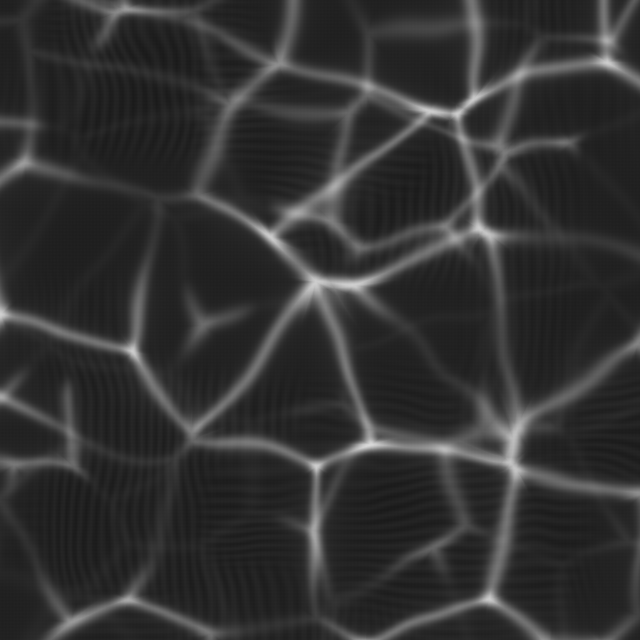
Reproduce this texture procedurally as a Shadertoy shader.

```glsl
// Soft grey web of light, like caustics on a dark pool floor.
// Two warped Voronoi networks give fading filaments and bright knots;
// wavy interference ripples and a fine weave texture the dark cells.
#define MAIN_CELLS 4.3
#define FAINT_CELLS 5.6
#define LINE_WIDTH 0.0115
#define KNOT_SIZE 0.022
#define HALO_WIDTH 0.027
#define WARP 0.045
#define BASE_GREY 0.122
#define LINE_GAIN 0.25
#define KNOT_GAIN 0.30
#define RIPPLE_FREQ 350.0
#define RIPPLE_GAIN 0.012
#define WEAVE_FREQ 1200.0

float hash(vec2 p) {
    return fract(sin(dot(p, vec2(127.1, 311.7))) * 43758.5453);
}

vec2 hash2(vec2 p) {
    return vec2(hash(p), hash(p + 37.2));
}

float noise(vec2 p) {
    vec2 cell = floor(p), f = fract(p);
    f = f * f * f * (f * (f * 6.0 - 15.0) + 10.0);
    float low = mix(hash(cell), hash(cell + vec2(1, 0)), f.x);
    float high = mix(hash(cell + vec2(0, 1)), hash(cell + vec2(1, 1)), f.x);
    return mix(low, high, f.y);
}

vec2 noise2(vec2 p) {
    return vec2(noise(p), noise(p + 19.7)) - 0.5;
}

vec2 seedOffset(vec2 cell, vec2 f, vec2 step) {
    return step + 0.06 + 0.88 * hash2(cell + step) - f;
}

// x: distance to the nearest cell wall, y: gap that vanishes at junctions
vec2 web(vec2 p, float cells) {
    p *= cells;
    vec2 cell = floor(p), f = fract(p);
    vec2 nearest = vec2(8.0), home = vec2(0.0);
    for (int j = -1; j <= 1; j++)
    for (int i = -1; i <= 1; i++) {
        vec2 seed = seedOffset(cell, f, vec2(i, j));
        if (dot(seed, seed) < dot(nearest, nearest)) {
            nearest = seed;
            home = vec2(i, j);
        }
    }
    float first = length(nearest), second = 8.0, third = 8.0, wall = 8.0;
    for (int j = -2; j <= 2; j++)
    for (int i = -2; i <= 2; i++) {
        if (i == 0 && j == 0) continue;
        vec2 seed = seedOffset(cell, f, home + vec2(i, j));
        float d = length(seed);
        third = min(third, max(second, d));
        second = min(second, d);
        wall = min(wall, dot(0.5 * (nearest + seed), normalize(seed - nearest)));
    }
    return vec2(wall, third - first) / cells;
}

float bell(float d, float width) {
    return exp(-d * d / (width * width));
}

// Filament, halo and knot light of one network
float filaments(vec2 p, float cells, float strength) {
    vec2 w = web(p, cells);
    float width = LINE_WIDTH * mix(0.8, 1.25, noise(p * 9.0 + 4.0));
    float light = LINE_GAIN * bell(w.x, width);
    light += 0.055 * exp(-w.x / HALO_WIDTH);
    light += KNOT_GAIN * bell(w.y, KNOT_SIZE) * strength;
    return light * strength;
}

// Wavy stripes that change between horizontal and vertical by patch
float ripples(vec2 p) {
    vec2 q = p + 0.05 * noise2(p * 6.0) + 0.012 * noise2(p * 15.0 + 3.0);
    float patchMix = smoothstep(0.38, 0.62, noise(p * 5.0 + 51.0));
    vec2 stripes = sin(q * RIPPLE_FREQ);
    float amount = smoothstep(0.2, 0.8, noise(p * 6.0 + 83.0));
    return mix(stripes.y, stripes.x, patchMix) * amount;
}

void mainImage(out vec4 fragColor, in vec2 fragCoord) {
    vec2 p = fragCoord / iResolution.y;

    // Bend the networks so that the filaments curve
    vec2 bent = p + WARP * noise2(p * 5.0 + 7.0) + 0.02 * noise2(p * 11.0);
    bent *= vec2(0.92, 1.08);

    // Strong web that fades in places, with a fainter one between
    float mainStrength = mix(0.22, 1.08, smoothstep(0.2, 0.68, noise(p * 4.5 + 13.0)));
    float faintStrength = 0.08 + 0.62 * smoothstep(0.5, 0.85, noise(p * 6.0 + 29.0));
    float light = filaments(bent + 2.3, MAIN_CELLS, mainStrength);
    light += filaments(bent + 0.03 * noise2(p * 6.0 + 5.0) + 8.6, FAINT_CELLS, faintStrength);

    // Ripples and weave are clearest in the dark
    float dark = exp(-light * 7.0);
    vec2 weave = sin(p * WEAVE_FREQ);
    float grey = BASE_GREY + light;
    grey += RIPPLE_GAIN * ripples(p) * (0.4 + 0.9 * dark);
    grey += 0.003 * (weave.x + weave.y);
    grey += 0.012 * (noise(p * 8.0 + 61.0) - 0.5);

    fragColor = vec4(vec3(clamp(grey, 0.0, 0.9)), 1.0);
}
```
